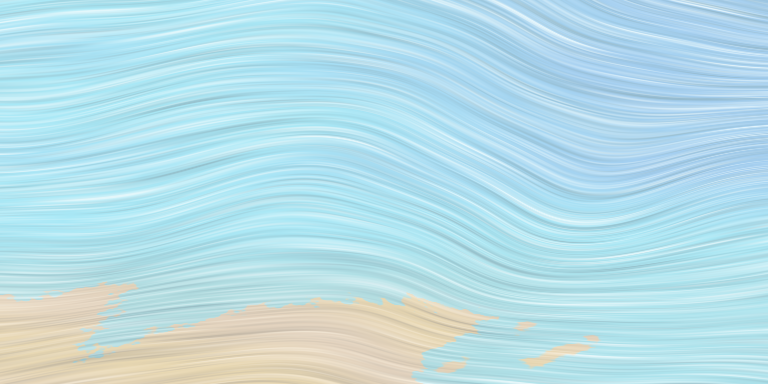
This background is drawn by a Shadertoy shader. Its source:

```glsl
// Fine wind-combed strands of pale cyan and blue flowing over a ragged sand bank.
#define STRAND_LAYERS 5
#define STRAND_DENSITY 38.0
#define STRAND_STRENGTH 0.42
#define CREST_HEIGHT 0.115
#define TROUGH_DEPTH 0.14
#define EDGE_RAGGEDNESS 0.035
#define EDGE_SOFTNESS 0.004

const vec3 CYAN = vec3(0.66, 0.91, 0.965);
const vec3 BLUE = vec3(0.64, 0.81, 0.945);
const vec3 TEAL = vec3(0.70, 0.865, 0.875);
const vec3 SAND = vec3(0.90, 0.835, 0.72);
const vec3 LIGHT_STRAND = vec3(0.93, 0.98, 0.99);
const vec3 DARK_STRAND = vec3(0.55, 0.68, 0.72);
const vec3 SAND_SHADOW = vec3(0.69, 0.66, 0.61);
const vec3 SAND_LIGHT = vec3(0.97, 0.93, 0.86);

float hash(vec2 p) {
    return fract(sin(dot(p, vec2(127.1, 311.7))) * 4375.85);
}

// Distance to the nearest scattered point
float cellular(vec2 p) {
    vec2 cell = floor(p), f = fract(p);
    float nearest = 2.0;
    for (int y = -1; y <= 1; y++)
        for (int x = -1; x <= 1; x++) {
            vec2 o = vec2(x, y), id = cell + o;
            vec2 point = o + vec2(hash(id), hash(id + 37.0));
            nearest = min(nearest, length(point - f));
        }
    return nearest;
}

float bell(float x, float center, float width) {
    float d = (x - center) / width;
    return exp(-d * d);
}

// Stream function: each strand follows a line of constant value
float flow(vec2 p) {
    float crest = CREST_HEIGHT * bell(p.x, 0.72 + 0.15 * p.y, 0.46);
    float trough = TROUGH_DEPTH * bell(p.x, 1.38 + 0.3 * p.y, 0.33) * bell(p.y, 0.48, 0.3);
    float descent = 0.27 * smoothstep(0.8, 2.15, p.x) * smoothstep(0.42, 1.0, p.y);
    float ripple = 0.012 * sin(5.0 * p.x + 7.0 * p.y) + 0.006 * sin(11.0 * p.x - 13.0 * p.y);
    return p.y - crest + trough + descent - ripple;
}

// Tapered dashes in lanes: x holds light strands, y dark strands
vec2 strands(float x, float stream) {
    vec2 cover = vec2(0.0);
    float density = STRAND_DENSITY;
    for (int i = 0; i < STRAND_LAYERS; i++) {
        float layer = float(i);
        float across = stream * density + 0.37 * layer;
        float lane = floor(across);
        float along = x * (1.2 + 0.45 * layer) + 9.0 * hash(vec2(lane, layer));
        float tone = hash(vec2(lane + 17.0 * layer, floor(along))) * 2.0 - 1.0;
        float profile = sin(3.14159 * fract(across));
        float taper = sin(3.14159 * fract(along));
        float amount = profile * profile * taper * abs(tone);
        cover += amount * (tone > 0.0 ? vec2(1.0, 0.0) : vec2(0.0, 1.0));
        density *= 1.42;
    }
    return min(cover * STRAND_STRENGTH, 0.85);
}

// Tilted ellipse, positive inside
float islet(vec2 p, vec2 center, vec2 size) {
    vec2 d = p - center;
    d.y -= 0.3 * d.x;
    return (1.0 - length(d / size)) * size.y;
}

// Sand bank, positive inside
float sandField(vec2 p, float stream) {
    float rag = (cellular(vec2(p.x * 15.0, stream * 42.0)) - 0.5) * EDGE_RAGGEDNESS;
    rag += (cellular(vec2(p.x * 40.0, stream * 95.0)) - 0.5) * EDGE_RAGGEDNESS * 0.5;
    float dune = 0.222 - 0.32 * (p.x - 0.92) * (p.x - 0.92) - p.y;
    float rightEdge = 1.1 + 1.9 * max(p.y - 0.07, 0.0) - p.x;
    float bank = min(dune, 0.4 * rightEdge);
    float tongue = min(0.22 + 0.14 * p.x - p.y,
                       0.4 * (0.24 + 0.8 * max(p.y - 0.12, 0.0) - p.x));
    float islets = max(islet(p, vec2(1.46, 0.08), vec2(0.09, 0.016)),
                       islet(p, vec2(1.36, 0.15), vec2(0.03, 0.014)));
    islets = max(islets, islet(p, vec2(1.54, 0.118), vec2(0.02, 0.012)));
    islets = max(islets, islet(p, vec2(1.17, 0.045), vec2(0.05, 0.015)));
    return max(max(bank, tongue) + rag, islets + 0.5 * rag);
}

void mainImage(out vec4 fragColor, in vec2 fragCoord) {
    vec2 p = fragCoord / iResolution.xy * vec2(2.0, 1.0);
    float stream = flow(p);

    // Water: blue toward the upper right, muted near the bank
    float drift = 0.5 + 0.5 * sin(stream * 23.0 + 1.5 * sin(p.x * 3.0)) * sin(p.x * 4.0 + 1.0);
    float blueness = smoothstep(0.6, 1.9, p.x + 0.4 * (p.y - 0.6)) * smoothstep(0.36, 0.6, p.y);
    blueness = clamp(blueness + 0.35 * (drift - 0.35) * smoothstep(0.4, 0.6, p.y), 0.0, 1.0);
    float mutedness = (1.0 - smoothstep(0.22, 0.42, p.y)) * mix(0.95, 0.4, smoothstep(0.9, 1.7, p.x));
    vec3 water = mix(mix(CYAN, BLUE, blueness), TEAL, mutedness);

    // Sand with a gentle warm variation
    vec3 sand = SAND + vec3(0.01, 0.01, -0.025) * sin(p.x * 5.0 + stream * 20.0);
    float sandMask = smoothstep(-EDGE_SOFTNESS, EDGE_SOFTNESS, sandField(p, stream));
    vec3 color = mix(water, sand, sandMask);

    // Strands laid over both
    vec2 cover = strands(p.x, stream);
    color = mix(color, mix(DARK_STRAND, SAND_SHADOW, sandMask), cover.y * 0.75);
    color = mix(color, mix(LIGHT_STRAND, SAND_LIGHT, sandMask), cover.x);
    fragColor = vec4(color, 1.0);
}
```
